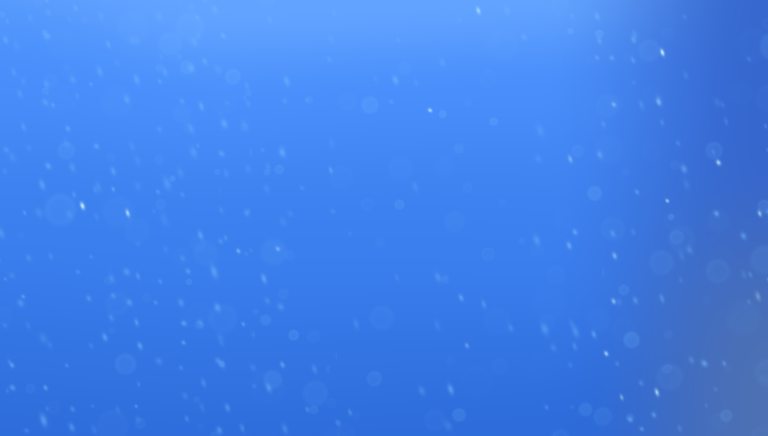
Reproduce this background procedurally as a WebGL 1 fragment shader.

```glsl
precision highp float;
// Deep blue water lit from above, with drifting bubbles and bright specks.
// Smooth colour ramps form the water; jittered cell grids scatter soft discs,
// thin rings and points, each kept inside its own cell.

uniform vec2 u_resolution;

const vec3 DEEP_BLUE = vec3(0.175, 0.420, 0.855);
const vec3 MID_BLUE = vec3(0.235, 0.500, 0.935);
const vec3 LIGHT_BLUE = vec3(0.290, 0.560, 0.985);
const vec3 SURFACE_BLUE = vec3(0.385, 0.640, 1.000);
const vec3 SHADE_BLUE = vec3(0.205, 0.395, 0.800);
const vec3 HAZE_GREY = vec3(0.320, 0.450, 0.680);
const vec3 BUBBLE_TINT = vec3(0.46, 0.75, 1.00);
const vec3 SPECK_TINT = vec3(0.80, 0.97, 1.00);

vec3 hash3(vec2 cell, float seed) {
  vec3 k = vec3(dot(cell, vec2(127.1, 311.7)),
                dot(cell, vec2(269.5, 183.3)),
                dot(cell, vec2(419.2, 371.9)));
  return fract(sin(k + seed * 17.23) * 43758.5453);
}

// Slow layered sines, roughly -1 to 1, for uneven light.
float sway(vec2 p) {
  return 0.5 * sin(p.x * 3.1 + 1.7 * sin(p.y * 2.3))
       + 0.5 * sin(p.y * 3.7 - p.x * 1.9 + 2.0);
}

// uv runs from 0 to 1 on both axes.
vec3 waterColor(vec2 uv) {
  float height = uv.y + 0.04 * sway(uv * 1.6)
               - 0.10 * smoothstep(0.3, 0.0, uv.x) * uv.y;
  vec3 color = mix(DEEP_BLUE, MID_BLUE, smoothstep(-0.05, 0.50, height));
  color = mix(color, LIGHT_BLUE, smoothstep(0.42, 0.82, height));
  color = mix(color, SURFACE_BLUE, smoothstep(0.76, 1.02, height));
  color = mix(color, SHADE_BLUE, 0.95 * smoothstep(0.70, 1.0, uv.x));
  float corner = smoothstep(0.75, 1.02, uv.x) * smoothstep(0.72, 0.10, uv.y);
  return mix(color, HAZE_GREY, 0.85 * corner);
}

// Centre of a feature that stays at least margin (in cells) from cell edges.
vec2 jitter(vec2 rnd, float margin) {
  return mix(vec2(margin), vec2(1.0 - margin), rnd);
}

// Soft discs with a faint rim; radii are in canvas heights.
float bubbleLayer(vec2 p, float cellSize, vec2 radii, float share, float seed) {
  vec2 grid = p / cellSize + seed * 3.37;
  vec2 cell = floor(grid);
  vec3 place = hash3(cell, seed);
  vec3 look = hash3(cell, seed + 5.0);
  float radius = mix(radii.x, radii.y, look.x * look.x);
  vec2 offset = (fract(grid) - jitter(place.xy, 1.3 * radius / cellSize)) * cellSize;
  float d = length(offset) / radius;
  float soft = 0.20 + 1.0 / (u_resolution.y * radius);
  float disc = 1.0 - smoothstep(1.0 - soft, 1.0 + 0.5 * soft, d);
  float rim = exp(-pow((d - 0.78) / 0.20, 2.0));
  float shine = 0.7 + 0.3 * offset.y / radius;
  float body = disc * mix(0.40, 0.75, look.y) + rim * shine * 0.55 * look.z;
  return body * step(place.z, share) * mix(0.25, 1.0, look.y * look.y);
}

// Small glints, some stretched along a steep slant.
float speckLayer(vec2 p, float cellSize, vec2 radii, float share, float seed) {
  vec2 grid = p / cellSize + seed * 2.71;
  vec2 cell = floor(grid);
  vec3 place = hash3(cell, seed);
  vec3 look = hash3(cell, seed + 9.0);
  float radius = mix(radii.x, radii.y, look.x);
  vec2 offset = (fract(grid) - jitter(place.xy, 0.3)) * cellSize;
  offset.x += 0.25 * offset.y;
  offset.y /= 1.0 + 0.9 * look.z;
  float glow = exp(-dot(offset, offset) / (radius * radius));
  return glow * step(place.z, share) * mix(0.3, 1.0, look.y * look.y);
}

void main() {
  vec2 uv = gl_FragCoord.xy / u_resolution;
  vec2 p = gl_FragCoord.xy / u_resolution.y;
  vec3 color = waterColor(uv);

  // Specks crowd the left; large bubbles gather toward the right.
  float leftCrowd = smoothstep(0.48, 0.28, uv.x);
  float rightCrowd = smoothstep(0.66, 0.80, uv.x);
  float speckShare = 0.06 + 0.34 * leftCrowd + 0.10 * rightCrowd;
  float largeShare = 0.28 + 0.34 * rightCrowd;

  float bubbles = 0.15 * bubbleLayer(p, 0.125, vec2(0.022, 0.042), largeShare, 1.0);
  bubbles += 0.13 * bubbleLayer(p, 0.160, vec2(0.028, 0.045), largeShare, 2.0);
  bubbles += 0.28 * bubbleLayer(p, 0.100, vec2(0.010, 0.022), 0.36, 3.0);
  bubbles += 0.34 * bubbleLayer(p, 0.085, vec2(0.007, 0.014), 0.10 + 0.18 * leftCrowd, 4.0);
  color = mix(color, BUBBLE_TINT, clamp(bubbles, 0.0, 0.6));

  float faint = speckLayer(p, 0.050, vec2(0.0035, 0.0065), speckShare, 6.0)
              + speckLayer(p, 0.067, vec2(0.0040, 0.0080), speckShare, 7.0);
  float bright = speckLayer(p, 0.110, vec2(0.0035, 0.0055), 0.20 + 0.12 * rightCrowd, 8.0);
  color = mix(color, BUBBLE_TINT, clamp(0.55 * faint, 0.0, 0.8));
  color = mix(color, SPECK_TINT, clamp(0.95 * bright, 0.0, 1.0));

  gl_FragColor = vec4(color, 1.0);
}
```
